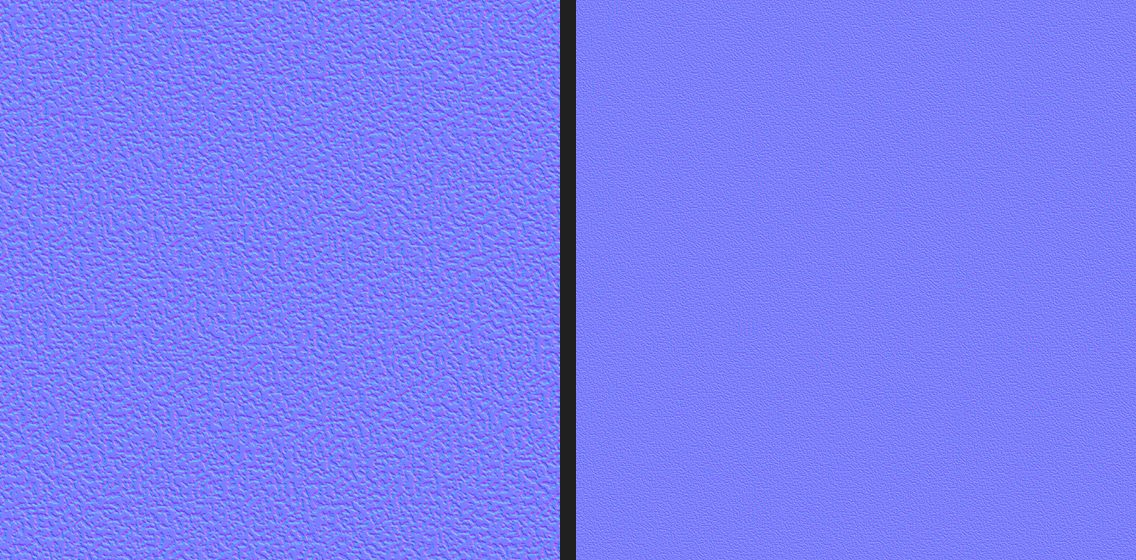
Left: one tile. Right: repeated 3 by 3.
This texture map is drawn by a WebGL 2 fragment shader. Its source:

```glsl
#version 300 es
precision highp float;
// Tangent-space normal map of fine, rough stucco: flat-topped irregular grains
// with narrow broken creases. A wrapping gradient-noise height field is clipped
// into plateaus, and its slopes are encoded as colour. Tiles on all sides.

uniform vec2 u_resolution;
out vec4 fragColor;

const float TAU = 6.2831853;
const vec2 GRAIN_REPEATS = vec2(96.0, 108.0);  // slightly flattened grains
const vec2 PATCH_REPEATS = vec2(22.0, 26.0);
const vec2 RELIEF = vec2(0.00145, 0.0016);     // depth of the slopes per axis
const vec2 REST_TILT = vec2(-0.03, -0.01);     // lean of the flat areas
const float SLOPE_STEP = 0.0015;               // half width of the slope sample

// Integer hash of a lattice cell, returned in 0..1.
float hashCell(uvec2 cell, uint seed) {
    uint h = cell.x * 1597334677u ^ cell.y * 3812015801u ^ seed * 2798796415u;
    h = (h ^ (h >> 16)) * 2146121005u;
    h = (h ^ (h >> 15)) * 2221713035u;
    h ^= h >> 16;
    return float(h >> 8) / 16777216.0;
}

// Contribution of one lattice corner with a random unit gradient.
float cornerSlope(vec2 cell, vec2 offset, vec2 period, uint seed) {
    float angle = TAU * hashCell(uvec2(mod(cell, period)), seed);
    return dot(vec2(cos(angle), sin(angle)), offset);
}

// Gradient noise that repeats after a whole number of cells.
float wrappedNoise(vec2 uv, vec2 period, uint seed) {
    vec2 p = uv * period;
    vec2 cell = floor(p);
    vec2 f = p - cell;
    vec2 fade = f * f * f * (f * (f * 6.0 - 15.0) + 10.0);
    vec2 right = vec2(1.0, 0.0);
    vec2 up = vec2(0.0, 1.0);
    float low = mix(cornerSlope(cell, f, period, seed),
                    cornerSlope(cell + right, f - right, period, seed), fade.x);
    float high = mix(cornerSlope(cell + up, f - up, period, seed),
                     cornerSlope(cell + 1.0, f - 1.0, period, seed), fade.x);
    return mix(low, high, fade.y);
}

// Stucco height: coarse and fine grains, levelled off at top and bottom.
float stuccoHeight(vec2 uv) {
    float grains = wrappedNoise(uv, GRAIN_REPEATS, 1u)
                 + 0.6 * wrappedNoise(uv, GRAIN_REPEATS * 2.0, 2u);
    float patches = 0.14 * wrappedNoise(uv, PATCH_REPEATS, 3u);
    return smoothstep(-0.33, 0.10, grains + patches);
}

// Central-difference slope of the height field.
vec2 stuccoSlope(vec2 uv, float reach) {
    vec2 dx = vec2(reach, 0.0);
    vec2 dy = vec2(0.0, reach);
    return vec2(stuccoHeight(uv + dx) - stuccoHeight(uv - dx),
                stuccoHeight(uv + dy) - stuccoHeight(uv - dy)) / (2.0 * reach);
}

// Maps a unit normal from -1..1 to a colour in 0..1.
vec3 encodeNormal(vec3 normal) {
    return normal * 0.5 + 0.5;
}

void main() {
    vec2 uv = gl_FragCoord.xy / u_resolution;
    vec2 tilt = REST_TILT - RELIEF * stuccoSlope(uv, SLOPE_STEP);
    fragColor = vec4(encodeNormal(normalize(vec3(tilt, 1.0))), 1.0);
}
```
